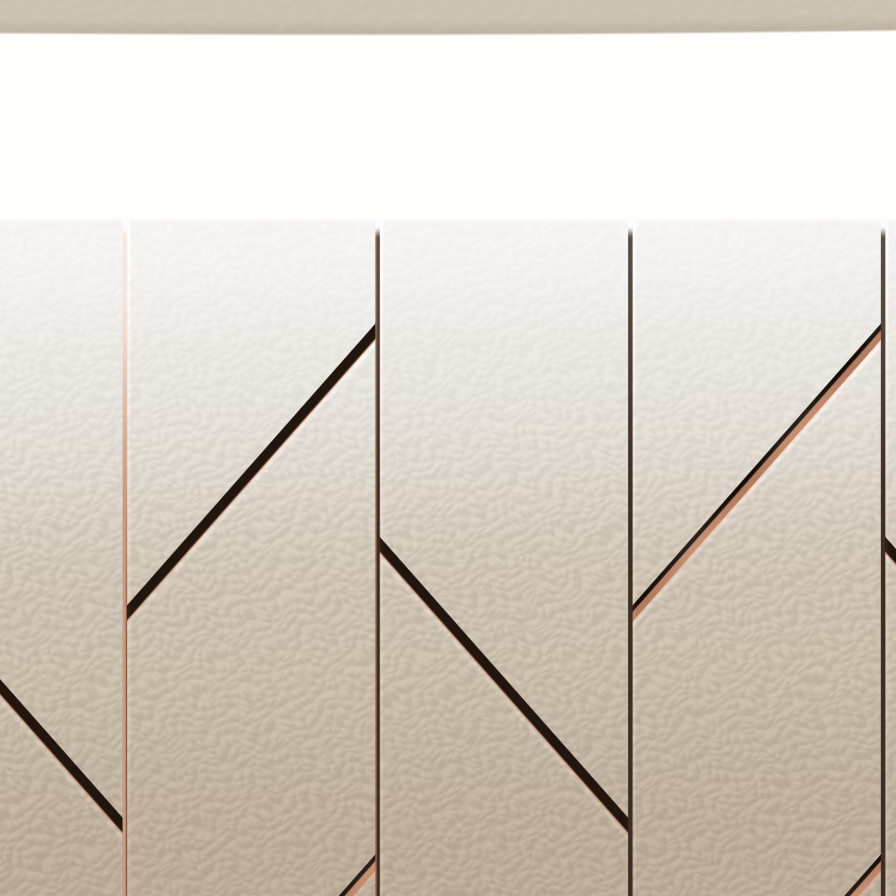
A WebGL 1 fragment shader for this texture:

```glsl
precision highp float;
// Upholstered wall panels: four vertical seams with alternating diagonal inlays
// in dark metal and copper, under a glowing white strip. Leather grain is
// embossed cellular noise; inlays are signed distances in repeated strips.
uniform vec2 u_resolution;

const float STRIP_WIDTH = 0.2821;
const float ROW_HEIGHT = 0.5924;
const vec3 DARK = vec3(0.13, 0.085, 0.05);
const vec3 COPPER = vec3(0.74, 0.52, 0.40);

vec2 hash2(vec2 p) {
    vec2 q = vec2(dot(p, vec2(127.1, 311.7)), dot(p, vec2(269.5, 183.3)));
    return fract(sin(q) * 43758.5);
}

// Distance to the nearest scattered cell centre
float cellular(vec2 p) {
    vec2 cell = floor(p);
    float nearest = 2.0;
    for (int y = -1; y <= 1; y++) {
        for (int x = -1; x <= 1; x++) {
            vec2 c = cell + vec2(float(x), float(y));
            nearest = min(nearest, length(c + hash2(c) - p));
        }
    }
    return nearest;
}

// Slope of the pebbled surface towards the light
float leatherRelief(vec2 uv) {
    vec2 p = uv * vec2(85.0, 105.0);
    p += 0.35 * sin(p.yx * 1.3 + 2.0 * sin(p * 0.37));
    return cellular(p + vec2(-0.18, 0.28)) - cellular(p);
}

// Vertical light falloff, pale at the top and taupe at the bottom
vec3 panelColor(vec2 uv) {
    float v = uv.y + 0.025 * (0.5 - uv.x);
    vec3 c = mix(vec3(0.735, 0.675, 0.60), vec3(0.80, 0.755, 0.69), smoothstep(0.0, 0.36, v));
    c = mix(c, vec3(0.90, 0.885, 0.86), smoothstep(0.30, 0.59, v));
    return mix(c, vec3(0.965, 0.96, 0.955), smoothstep(0.52, 0.76, v));
}

// Antialiased band of the given half width
float band(float d, float halfWidth, float px) {
    return 1.0 - smoothstep(halfWidth - px, halfWidth + px, abs(d));
}

void main() {
    vec2 uv = gl_FragCoord.xy / u_resolution;
    float px = 0.7 / min(u_resolution.x, u_resolution.y);

    // Leather panels
    float grain = leatherRelief(uv);
    float grainDepth = mix(0.10, 0.025, smoothstep(0.35, 0.76, uv.y));
    vec3 color = panelColor(uv) + grain * grainDepth;

    // Diagonal inlays: rising in even strips, falling in odd ones
    float strip = (uv.x - 0.1393) / STRIP_WIDTH;
    float index = floor(strip);
    float across = fract(strip);
    float falling = mod(index, 2.0);
    float lineY = mix(0.3125 + 0.320 * across, 0.3945 - 0.319 * across, falling);
    float row = floor((uv.y - lineY) / ROW_HEIGHT + 0.5);
    float d = (uv.y - lineY - row * ROW_HEIGHT) * 0.661;
    float isCopper = max(step(1.5, index), step(row, -0.5)) * (1.0 - falling);
    float split = mix(-0.0048, 0.0012, isCopper);
    vec3 inlay = mix(COPPER, DARK, smoothstep(split - 0.0012, split + 0.0012, d));
    inlay += 0.04 * sin(uv.y * 47.0 + index) * isCopper;
    float inlayMask = band(d, 0.0060, px) * step(uv.y, 0.645);
    color += 0.05 * band(d + 0.009, 0.002, 0.002) * step(uv.y, 0.645);
    color = mix(color, inlay, inlayMask);

    // Vertical seams: the first is copper, the others dark with a warm left edge
    float seam = floor(strip + 0.5);
    float s = (strip - seam) * STRIP_WIDTH;
    float isFirst = 1.0 - step(0.5, seam);
    vec3 darkSeam = mix(vec3(0.24, 0.18, 0.14), vec3(0.34, 0.30, 0.26), smoothstep(0.4, 0.75, uv.y));
    vec3 warmEdge = mix(darkSeam, COPPER, 0.65 * step(seam, 1.5));
    darkSeam = mix(warmEdge, darkSeam, smoothstep(-0.0018, 0.0, s));
    vec3 copperSeam = mix(vec3(0.80, 0.60, 0.49), vec3(0.97, 0.91, 0.87), smoothstep(0.42, 0.70, uv.y));
    float lowerShade = 0.5 * (1.0 - smoothstep(0.25, 0.50, uv.y));
    copperSeam = mix(copperSeam, DARK, lowerShade * smoothstep(0.0002, 0.002, s));
    vec3 seamColor = mix(darkSeam, copperSeam, isFirst);
    seamColor = mix(seamColor, vec3(0.99), smoothstep(0.733, 0.748, uv.y));
    color += 0.04 * band(s - 0.0045, 0.0015, 0.0015);
    color = mix(color, seamColor, band(s, 0.0025, px));

    // Glowing strip with a soft lower edge
    vec3 glow = vec3(0.996, 0.995, 0.992);
    color = mix(color, glow, smoothstep(0.751, 0.757, uv.y));

    // Taupe ledge along the top, shaded at its slightly bowed lower edge
    float ledgeY = 0.963 + 0.003 * uv.x - 0.003 * sin(uv.x * 3.14);
    vec3 ledge = mix(vec3(0.75, 0.71, 0.64), vec3(0.80, 0.765, 0.705), smoothstep(0.0, 0.02, uv.y - ledgeY));
    ledge += 0.02 * grain;
    color = mix(color, ledge, smoothstep(-0.002, 0.002, uv.y - ledgeY));

    gl_FragColor = vec4(clamp(color, 0.0, 1.0), 1.0);
}
```
